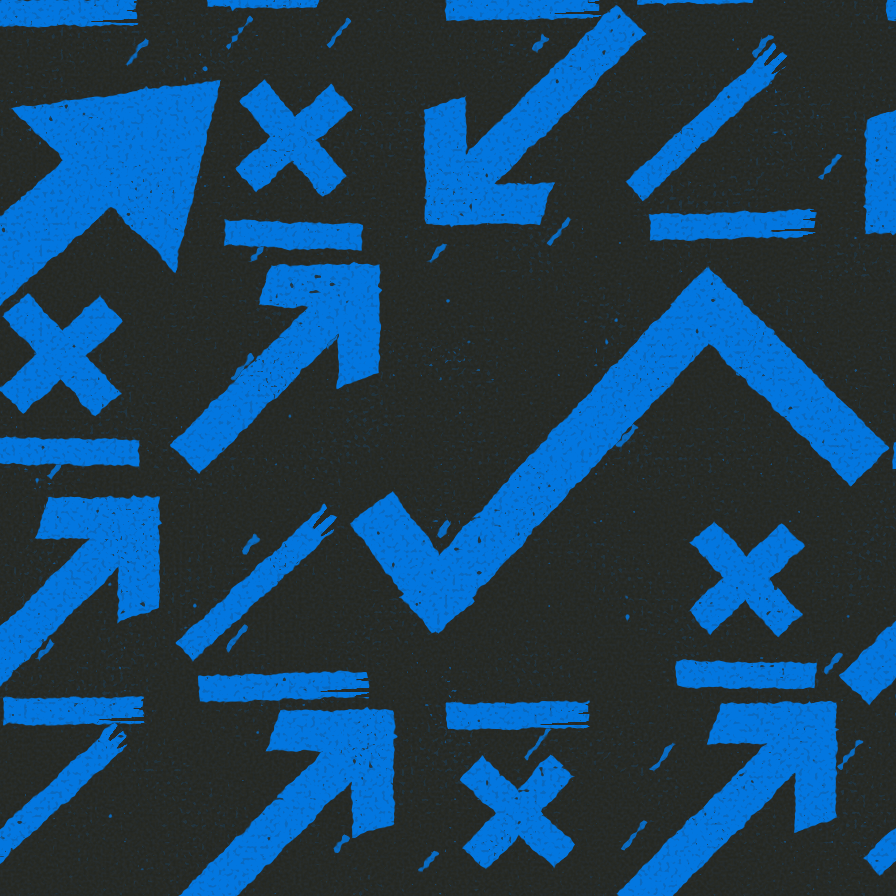
Give the GLSL for this pattern, as a WebGL 1 fragment shader.

```glsl
precision highp float;
uniform vec2 u_resolution;

const vec3 CHARCOAL = vec3(0.15, 0.161, 0.14);
const vec3 SLATE = vec3(0.15, 0.172, 0.172);
const vec3 BLUE = vec3(0.012, 0.468, 0.88);
const vec3 DEEP_BLUE = vec3(0.04, 0.41, 0.75);
const float GRID = 4.0;

float hash(vec2 p) {
  return fract(sin(dot(p, vec2(127.1, 311.7))) * 43758.5);
}

float cornerSlope(vec2 corner, vec2 offset) {
  float angle = 6.2832 * hash(corner);
  return dot(vec2(cos(angle), sin(angle)), offset);
}

float gradientNoise(vec2 p) {
  vec2 i = floor(p), f = fract(p);
  vec2 u = f * f * f * (f * (f * 6.0 - 15.0) + 10.0);
  vec2 e = vec2(1.0, 0.0);
  float low = mix(cornerSlope(i, f), cornerSlope(i + e.xy, f - e.xy), u.x);
  float high = mix(cornerSlope(i + e.yx, f - e.yx), cornerSlope(i + e.xx, f - e.xx), u.x);
  return mix(low, high, u.y);
}

// Specks of a given frequency, gathered into loose clusters
float specks(vec2 p, float frequency, float threshold) {
  float n = gradientNoise(p * frequency) + 0.3 * gradientNoise(p * 11.0 + frequency);
  return smoothstep(threshold, threshold + 0.12, n);
}

float box(vec2 p, vec2 halfSize) {
  vec2 d = abs(p) - halfSize;
  return length(max(d, 0.0)) + min(max(d.x, d.y), 0.0);
}

// Square-ended stroke; fray wears streaks into the end at b
float stroke(vec2 p, vec2 a, vec2 b, float halfWidth, float fray) {
  vec2 along = normalize(b - a);
  vec2 q = p - 0.5 * (a + b);
  q = vec2(dot(q, along), dot(q, vec2(-along.y, along.x)));
  float streak = smoothstep(-0.1, 0.4, gradientNoise(vec2(q.y * 170.0, q.x * 8.0) + 40.0 * a));
  float halfLength = 0.5 * length(b - a) + halfWidth - fray * streak * step(0.0, q.x);
  return box(q, vec2(halfLength, halfWidth));
}

float edge(vec2 p, vec2 a, vec2 b) {
  return dot(p - a, normalize(vec2(b.y - a.y, a.x - b.x)));
}

float triangle(vec2 p, vec2 a, vec2 b, vec2 c) {
  return max(edge(p, a, b), max(edge(p, b, c), edge(p, c, a)));
}

// Diagonal arrow with two equal barbs mirrored about its shaft
float arrow(vec2 p, float size, float halfWidth) {
  float shaft = stroke(p, vec2(-size), vec2(size * 0.72), halfWidth, 0.0);
  vec2 q = p.y > p.x ? p : p.yx;
  vec2 barb = vec2(size * 0.6, halfWidth);
  q.x += 0.35 * (size - q.y) * step(q.x, 0.0);
  return min(shaft, box(q - vec2(size) + barb, barb));
}

float cross2(vec2 p, float size, float turn) {
  vec2 arm = size * vec2(cos(turn), sin(turn));
  float halfWidth = size * 0.34;
  vec2 side = vec2(-arm.y, arm.x);
  return min(stroke(p, -arm, arm, halfWidth, 0.0), stroke(p, -side, side, halfWidth, 0.0));
}

// The two largest shapes: a bent check and a solid-headed arrow
float largeShapes(vec2 p) {
  vec2 heel = vec2(0.488, 0.335), peak = vec2(0.79, 0.66);
  float d = stroke(p, vec2(0.432, 0.41), heel, 0.03, 0.0);
  d = min(d, stroke(p, heel, peak, 0.03, 0.0));
  d = min(d, stroke(p, peak, vec2(0.95, 0.5), 0.03, 0.0));
  d = min(d, stroke(p, vec2(-0.05, 0.665), vec2(0.16, 0.85), 0.037, 0.0));
  return min(d, triangle(p, vec2(0.013, 0.879), vec2(0.195, 0.698), vec2(0.247, 0.911)));
}

// Arrows alternate with crosses or slanted strokes, each with a level bar
float cellMotif(vec2 p, vec2 cell) {
  vec2 centre = (cell + vec2(0.3, 0.4)) / GRID;
  if (largeShapes(centre) < 0.09) return 1.0;
  float seed = hash(cell + 3.0), wear = hash(cell + 17.0);
  vec2 q = p - centre - 0.02 * (vec2(hash(cell + 7.0), hash(cell + 13.0)) - 0.5);
  float kind = mod(cell.x - cell.y + 1.0, 4.0);
  if (mod(kind, 2.0) < 0.5) return arrow(cell.y > 2.5 ? -q : q, mix(0.1, 0.11, seed), 0.023);
  float barSide = cell.y < 0.5 ? 0.108 : -0.108;
  vec2 reach = vec2(mix(0.06, 0.08, seed), 0.006 * (wear - 0.5));
  float bar = stroke(q - vec2(0.0, barSide), -reach, reach, 0.0145, 0.06 * step(0.45, wear));
  float mark = kind < 2.0
    ? stroke(q, vec2(-0.1, -0.06), vec2(0.045, 0.075), 0.014, 0.03 * wear)
    : cross2(q, mix(0.052, 0.06, seed), 0.785 + 0.2 * (wear - 0.5));
  return min(bar, mark);
}

// Sparse slanted dashes
float dashes(vec2 p) {
  vec2 cell = floor(p * 9.0);
  vec2 jitter = 0.4 * (vec2(hash(cell + 21.0), hash(cell + 34.0)) - 0.5);
  vec2 q = p - (cell + 0.5 + jitter) / 9.0;
  float size = hash(cell + 55.0);
  vec2 reach = mix(0.005, 0.02, size) * vec2(0.62, 0.78);
  float d = stroke(q, -reach, reach, mix(0.0035, 0.002, size), 0.0);
  return d + 0.004 * gradientNoise(p * 130.0) + step(hash(cell + 89.0), 0.6);
}

void main() {
  vec2 p = gl_FragCoord.xy / u_resolution.y;
  float pixel = 0.8 / u_resolution.y;

  float d = largeShapes(p);
  for (int y = 0; y < 5; y++) {
    for (int x = 0; x < 5; x++) d = min(d, cellMotif(p, vec2(x, y)));
  }
  d += 0.003 * gradientNoise(p * 45.0) + 0.002 * gradientNoise(p * 150.0);
  float paint = 1.0 - smoothstep(-pixel, pixel, d);

  // Worn pits in the paint, loose flecks around it
  float pits = max(specks(p, 115.0, 0.5), 0.75 * specks(p + 5.0, 240.0, 0.47));
  float flecks = max(specks(p + 2.0, 85.0, 0.61), 0.6 * specks(p + 9.0, 190.0, 0.56));
  flecks = max(flecks, 1.0 - smoothstep(-pixel, pixel, dashes(p)));
  float ink = max(paint * (1.0 - 0.85 * pits), 0.85 * flecks * (1.0 - paint));

  // Fine grain on ground and paint
  float grain = gradientNoise(p * 330.0);
  vec3 ground = mix(CHARCOAL, SLATE, smoothstep(-0.1, 0.3, grain));
  ground = mix(ground, BLUE, 0.13 * specks(p + 3.0, 210.0, 0.36));
  ground += 0.02 * gradientNoise(p * 270.0 + 8.0);
  vec3 coat = mix(BLUE, DEEP_BLUE, smoothstep(0.1, 0.4, gradientNoise(p * 230.0 + 4.0)));
  gl_FragColor = vec4(mix(ground, coat, ink), 1.0);
}
```
